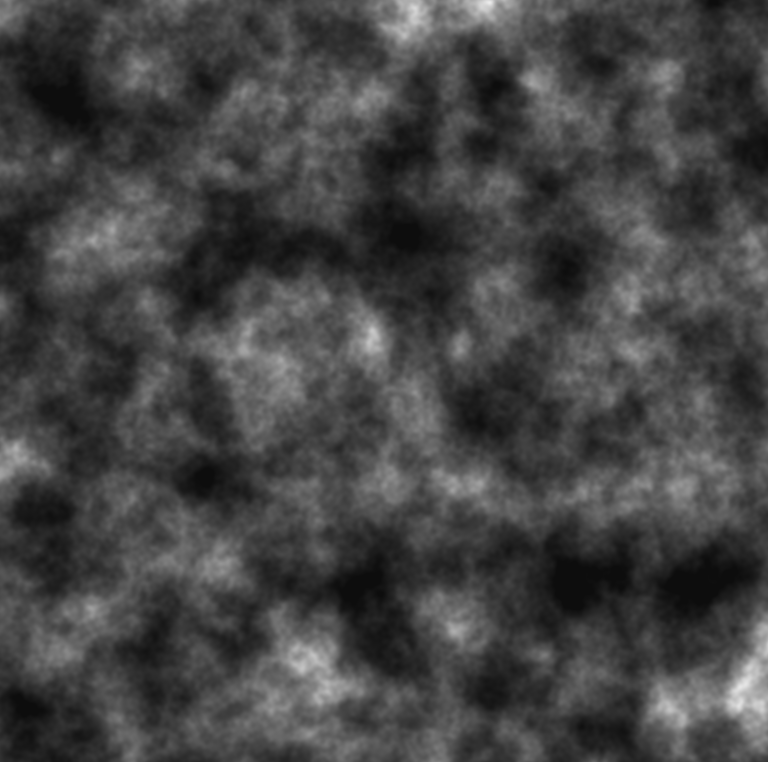
This texture is drawn by a Shadertoy shader. Its source:

```glsl
// Soft grey cloud noise: bright billows over dark hollows, summed from octaves of gradient noise.

#define BASE_CELLS 6.5      // coarsest noise cells per canvas height
#define OCTAVES 5
#define GAIN 0.60           // amplitude ratio between octaves
#define NOISE_SPREAD 0.176  // standard deviation of one octave
#define TONE_FLOOR -0.125
#define TONE_SCALE 0.376
#define TONE_SKEW 0.30      // stretches highlights, compresses shadows
#define SEED 17.0

// Integer hash of a lattice point, giving a vector in -1..1
vec2 latticeGradient(vec2 cell) {
    uvec2 h = uvec2(ivec2(cell)) * 1664525u + 1013904223u;
    h.x += h.y * 1664525u;
    h.y += h.x * 1664525u;
    h ^= h >> 16u;
    h.x += h.y * 1664525u;
    h.y += h.x * 1664525u;
    h ^= h >> 16u;
    return vec2(h & 65535u) / 32767.5 - 1.0;
}

float cornerRamp(vec2 cell, vec2 local, vec2 corner) {
    return dot(latticeGradient(cell + corner), local - corner);
}

// Gradient noise with quintic interpolation
float gradientNoise(vec2 p) {
    vec2 cell = floor(p);
    vec2 f = p - cell;
    vec2 blend = f * f * f * (f * (f * 6.0 - 15.0) + 10.0);
    float low = mix(cornerRamp(cell, f, vec2(0, 0)),
                    cornerRamp(cell, f, vec2(1, 0)), blend.x);
    float high = mix(cornerRamp(cell, f, vec2(0, 1)),
                     cornerRamp(cell, f, vec2(1, 1)), blend.x);
    return mix(low, high, blend.y);
}

// Rotated octaves, normalised to unit standard deviation
float cloudField(vec2 p) {
    const mat2 turnAndDouble = mat2(1.6, 1.2, -1.2, 1.6);
    float sum = 0.0, power = 0.0, amplitude = 1.0;
    for (int i = 0; i < OCTAVES; i++) {
        sum += amplitude * gradientNoise(p);
        power += amplitude * amplitude;
        amplitude *= GAIN;
        p = turnAndDouble * p + vec2(13.7, 41.3);
    }
    return sum / (NOISE_SPREAD * sqrt(power));
}

void mainImage(out vec4 fragColor, in vec2 fragCoord) {
    vec2 uv = fragCoord / iResolution.y;
    float density = cloudField(uv * BASE_CELLS + SEED);

    // Skewed tone curve: many darks, few highlights
    float grey = TONE_FLOOR + TONE_SCALE * exp(TONE_SKEW * density);
    fragColor = vec4(vec3(clamp(grey, 0.05, 1.0)), 1.0);
}
```
